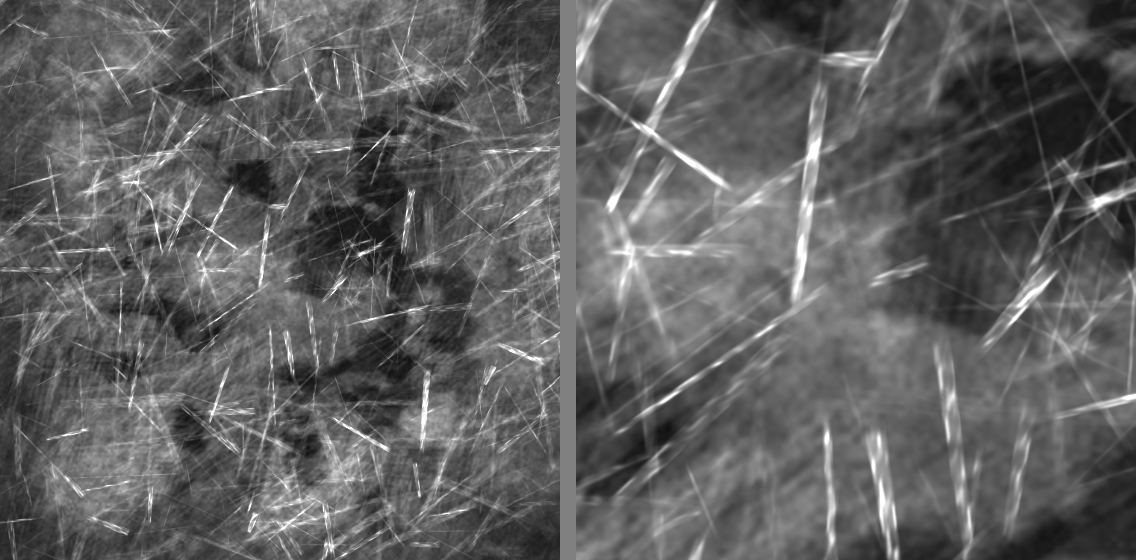
Left, the full canvas; right, a detail of the centre.
Give the GLSL for this texture, as a three.js fragment shader.

```glsl
// A tangle of pale needle crystals seen through a microscope, in greys.
// Cloudy, fibrous noise with dark gaps lies below three additive layers of
// random segments: soft bundles, fine hairs, and sharp needles that glint.

varying vec2 vUv;

const float BASE_GREY = 0.335;
const float CLOUD_CONTRAST = 0.34;
const float GAP_DEPTH = 0.20;
const float HAZE_GAIN = 0.11;           // broad blurred fibres
const float FIBRE_GAIN = 0.10;          // thin faint fibres
const float CLUMP_GAIN = 0.20;
const float SPECKLE = 0.42;             // fine mottling, relative to the grey
const float FILM_GRAIN = 0.04;
const float VIGNETTE = 0.34;
const float MARGIN = 0.06;              // needles may start outside the canvas
const vec2 GRAIN_SCALE = vec2(130.0, 330.0); // along and across a needle
const int MAX_NEEDLES = 330;

// Per layer: shortest and longest half length, thinnest and widest half width
const vec4 BUNDLE_SIZE = vec4(0.040, 0.140, 0.0030, 0.0125);
const vec4 HAIR_SIZE = vec4(0.025, 0.110, 0.0009, 0.0026);
const vec4 NEEDLE_SIZE = vec4(0.018, 0.095, 0.0020, 0.0070);
// Per layer: dimmest and brightest gain, edge softness, grain strength
const vec4 BUNDLE_LOOK = vec4(0.05, 0.25, 0.0028, 0.75);
const vec4 HAIR_LOOK = vec4(0.06, 0.28, 0.0013, 0.80);
const vec4 NEEDLE_LOOK = vec4(0.10, 0.58, 0.0014, 1.00);

float hash(vec2 p) {
  return fract(sin(dot(p, vec2(127.1, 311.7))) * 43758.5453);
}

vec4 hash4(float n) {
  return fract(sin(n * vec4(12.99, 78.23, 39.35, 93.99) + 1.7) * 43758.5453);
}

float noise(vec2 p) {
  vec2 i = floor(p);
  vec2 f = fract(p);
  f = f * f * (3.0 - 2.0 * f);
  float low = mix(hash(i), hash(i + vec2(1.0, 0.0)), f.x);
  float high = mix(hash(i + vec2(0.0, 1.0)), hash(i + vec2(1.0, 1.0)), f.x);
  return mix(low, high, f.y);
}

float fbm(vec2 p) {
  float sum = 0.0;
  float amp = 0.5;
  for (int i = 0; i < 5; i++) {
    sum += amp * noise(p);
    p = mat2(0.8, 0.6, -0.6, 0.8) * p * 2.1 + 17.3;
    amp *= 0.5;
  }
  return sum / 0.97;
}

// Three loose families: rising gently, nearly upright, falling to the right
float needleAngle(float pick, float spread) {
  float s = spread - 0.5;
  if (pick < 0.45) return 0.42 + 0.9 * s;
  if (pick < 0.75) return 1.42 + 0.8 * s;
  return -0.80 + 1.0 * s;
}

// Coordinates along and across a direction
vec2 alignTo(vec2 p, float angle) {
  vec2 dir = vec2(cos(angle), sin(angle));
  return vec2(dot(p, dir), dot(p, vec2(-dir.y, dir.x)));
}

// Faint fibrous texture: stretched noise in patches of differing direction
float fibreHaze(vec2 uv) {
  float sum = 0.0;
  for (int i = 0; i < 5; i++) {
    float k = float(i);
    vec2 q = alignTo(uv, needleAngle(fract(k * 0.37), fract(k * 0.61))) + k * 5.3;
    float patches = smoothstep(0.30, 0.75, noise(uv * 8.0 + k * 23.0));
    float broad = noise(q * vec2(9.0, 60.0)) - 0.5;
    float thin = noise(q * vec2(32.0, 210.0)) - 0.5;
    sum += patches * (HAZE_GAIN * broad + FIBRE_GAIN * thin);
  }
  return sum;
}

// Summed light of one layer of scattered needles
float needleLayer(vec2 uv, int count, float seed, vec4 size, vec4 look) {
  float light = 0.0;
  for (int i = 0; i < MAX_NEEDLES; i++) {
    if (i >= count) break;
    float id = float(i) + seed;
    vec4 place = hash4(id);
    vec2 p = uv - mix(vec2(-MARGIN), vec2(1.0 + MARGIN), place.xy);
    if (dot(p, p) > size.y * size.y) continue;

    vec2 q = alignTo(p, needleAngle(place.z, place.w));
    vec4 form = hash4(id + 500.5);
    float halfLength = mix(size.x, size.y, form.x);
    float along = q.x / halfLength;
    float halfWidth = mix(size.z, size.w, form.y * form.y) * (0.8 + 0.2 * along);
    float across = abs(q.y);
    if (abs(along) > 1.0 || across > halfWidth + look.z) continue;

    float body = 1.0 - smoothstep(max(halfWidth - look.z, 0.0), halfWidth + look.z, across);
    body *= 1.0 - smoothstep(mix(0.35, 0.90, form.w), 1.0, abs(along));
    // Slanted glints, long streaks and slow fading break up the solid body
    float glint = noise(vec2(q.x + 1.3 * q.y, q.y) * GRAIN_SCALE + id * 7.3);
    float streak = noise(vec2(q.x * 16.0, q.y * 330.0) + id * 3.1);
    float fade = 0.55 + 0.9 * noise(vec2(q.x * 28.0, id * 1.7));
    float grain = fade * (0.30 + 1.3 * glint * glint + 0.6 * streak * streak);
    float gain = mix(look.x, look.y, form.z * form.z);
    light += body * gain * mix(0.85, grain, look.w);
  }
  return light;
}

void main() {
  vec2 uv = vUv;
  float radius = length(uv - 0.5);
  float middle = 1.0 - smoothstep(0.28, 0.60, radius);

  // Out of focus clouds and fibres, with dark gaps toward the middle
  float grey = BASE_GREY + CLOUD_CONTRAST * (fbm(uv * 7.0 + 3.7) - 0.5);
  grey -= GAP_DEPTH * middle * smoothstep(0.54, 0.68, fbm(uv * vec2(9.0, 12.0) + 41.0));
  grey += fibreHaze(uv) * (0.6 + 0.4 * middle);

  // Clumps of crushed crystal
  float clump = smoothstep(0.54, 0.78, fbm(uv * 8.0 + 83.0));
  grey += CLUMP_GAIN * clump * (0.2 + 1.2 * fbm(uv * 55.0));
  grey = max(grey, 0.10);

  // Needles from the deepest layer to the sharpest
  float light = needleLayer(uv, 330, 11.0, BUNDLE_SIZE, BUNDLE_LOOK);
  light += needleLayer(uv, 270, 1300.0, HAIR_SIZE, HAIR_LOOK);
  light += needleLayer(uv, 270, 2700.0, NEEDLE_SIZE, NEEDLE_LOOK);
  grey += light * (1.0 - 0.35 * smoothstep(0.35, 0.70, radius));

  // Mottling of the lit parts, film grain and darker corners
  grey *= 1.0 + SPECKLE * (0.5 * noise(uv * 90.0 + 5.0) + 0.5 * noise(uv * 190.0) - 0.5);
  grey += FILM_GRAIN * (noise(uv * 260.0) - 0.5);
  grey *= 1.0 - VIGNETTE * smoothstep(0.45, 0.72, radius);
  gl_FragColor = vec4(vec3(clamp(grey, 0.0, 1.0)), 1.0);
}
```
